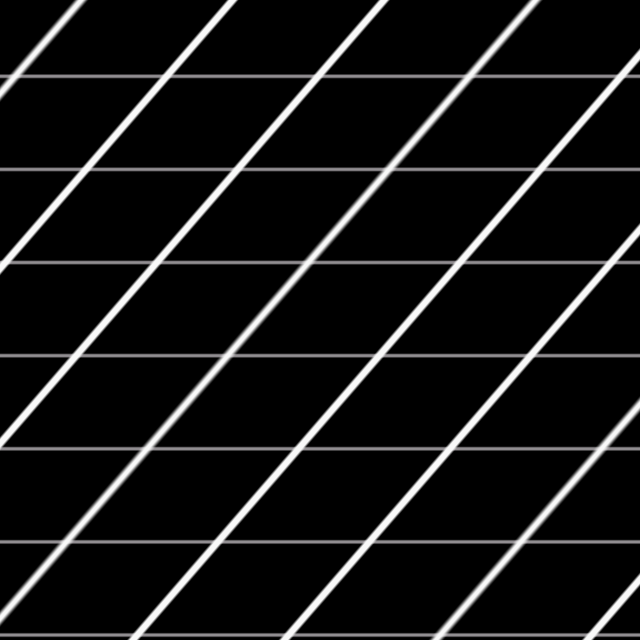
Write a WebGL 1 fragment shader that draws this pattern.

```glsl
precision highp float;

uniform vec2 u_resolution;

#define ROW_PERIOD 0.1455
#define ROW_OFFSET 0.0078
#define ROW_WIDTH 0.0052
#define ROW_BLUR 0.0018
#define SLANT_PERIOD 0.2367
#define SLANT_OFFSET 0.2077
#define SLANT_RUN 0.866
#define SLANT_WIDTH 0.0112
#define CRISP_BLUR 0.0025
#define SOFT_BLUR 0.0042
#define ROW_COLOR vec3(0.57, 0.555, 0.57)
#define SLANT_COLOR vec3(0.975)

// Coverage of a soft-edged line, never sharper than one pixel
float lineMask(float dist, float width, float blur) {
  float edge = max(blur, 0.75 / u_resolution.y);
  return 1.0 - smoothstep(0.5 * width - edge, 0.5 * width + edge, dist);
}

// Distance from a coordinate to the nearest multiple of the period
float repeatDistance(float coord, float period) {
  return abs(fract(coord / period + 0.5) - 0.5) * period;
}

void main() {
  vec2 uv = gl_FragCoord.xy / u_resolution.y;

  // Thin grey horizontal rules
  float rowDist = repeatDistance(uv.y - ROW_OFFSET, ROW_PERIOD);
  float row = lineMask(rowDist, ROW_WIDTH, ROW_BLUR);

  // Slanted bars, measured perpendicular to their direction
  float across = uv.x - SLANT_RUN * uv.y - SLANT_OFFSET;
  float slantDist = repeatDistance(across, SLANT_PERIOD)
                  / length(vec2(1.0, SLANT_RUN));

  // Every third bar has softer edges
  float index = floor(across / SLANT_PERIOD + 0.5);
  float isSoft = step(1.5, mod(index, 3.0));
  float blur = mix(CRISP_BLUR, SOFT_BLUR, isSoft);
  float slant = lineMask(slantDist, SLANT_WIDTH, blur);

  // Bars lie over the rules
  vec3 color = mix(ROW_COLOR * row, SLANT_COLOR, slant);
  gl_FragColor = vec4(color, 1.0);
}
```
